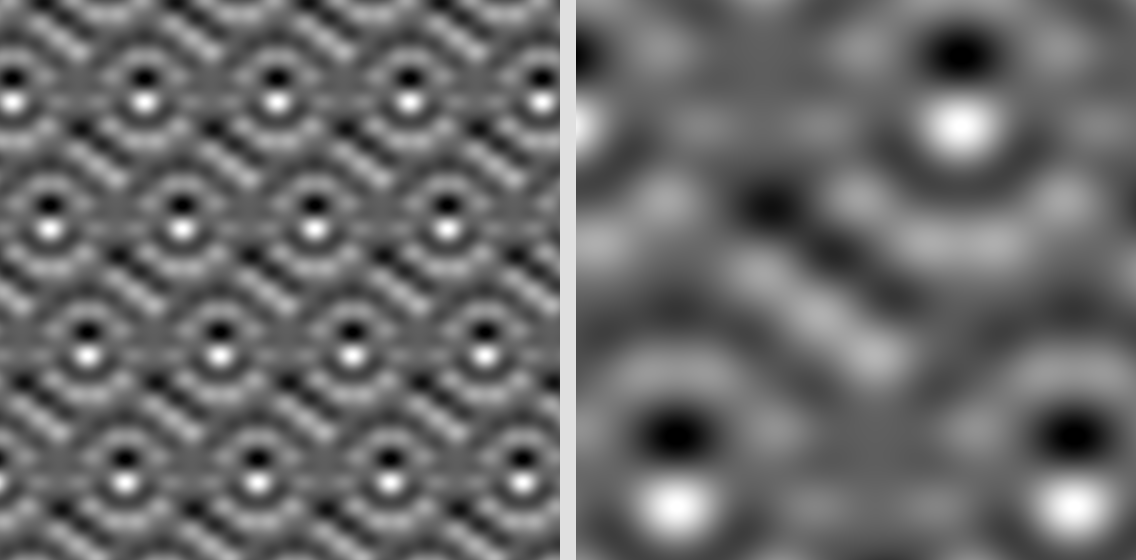
Left: the whole. Right: its middle third, enlarged.
Write a Shadertoy shader that draws this pattern.

```glsl
// Soft grey relief of ringed eyes and slanted bars on a sheared lattice.
// Each cell sums light and dark Gaussian spots over a mid grey; every spot
// is wrapped to its nearest lattice copy, so the cells blend without seams.

// Offset to the nearest lattice point; each row up shifts to the left.
vec2 wrapLattice(vec2 d) {
    vec2 rowStep = vec2(-0.2845, 0.957);
    d -= rowStep * round(d.y / rowStep.y);
    d.x -= round(d.x);
    return d;
}

// Slightly wide Gaussian spot, repeated on the lattice.
float spot(vec2 p, vec2 center) {
    vec2 d = wrapLattice(p - center) / vec2(0.073, 0.062);
    return exp(-0.5 * dot(d, d));
}

// Two spots mirrored about the vertical axis of the eye.
float pair(vec2 p, vec2 center) {
    return spot(p, center) + spot(p, center * vec2(-1.0, 1.0));
}

// Bright glint under a black pupil, with a beaded ring around both.
float eye(vec2 p) {
    float v = 0.66 * spot(p, vec2(0.0)) - 0.43 * spot(p, vec2(0.0, 0.176));
    v += 0.25 * pair(p, vec2(0.091, 0.345));
    v += 0.22 * pair(p, vec2(0.26, 0.20));
    v += 0.19 * pair(p, vec2(0.345, 0.0));
    v += 0.30 * pair(p, vec2(0.26, -0.175));
    v += 0.29 * pair(p, vec2(0.09, -0.29));
    return v;
}

// Dark hollows inside the ring and along the diamond around it.
float hollows(vec2 p) {
    float v = 0.18 * pair(p, vec2(0.165, -0.06));
    v += 0.13 * pair(p, vec2(0.075, -0.15));
    v += 0.11 * pair(p, vec2(0.35, -0.10));
    v += 0.10 * pair(p, vec2(0.35, 0.10));
    v += 0.18 * spot(p, vec2(0.0, 0.49));
    v += 0.18 * pair(p, vec2(0.17, 0.42));
    v += 0.15 * pair(p, vec2(0.34, 0.29));
    return v;
}

// Slanted light bar with a dark groove above it, as rows of three beads.
float bars(vec2 p) {
    float v = 0.0;
    for (int i = -1; i <= 1; i++) {
        float t = float(i);
        v += (0.31 + 0.03 * t) * spot(p, vec2(-0.355, -0.468) + t * vec2(0.142, -0.107));
        v -= (0.27 - 0.06 * t) * spot(p, vec2(-0.325, -0.322) + t * vec2(0.155, -0.112));
    }
    return v;
}

void mainImage(out vec4 fragColor, in vec2 fragCoord) {
    vec2 uv = fragCoord / iResolution.y;
    vec2 p = (uv - vec2(0.0221, 0.8177)) * 4.226; // cell widths from one glint
    float grey = 0.385 + eye(p) - hollows(p) + bars(p);
    fragColor = vec4(vec3(clamp(grey, 0.0, 1.0)), 1.0);
}
```
